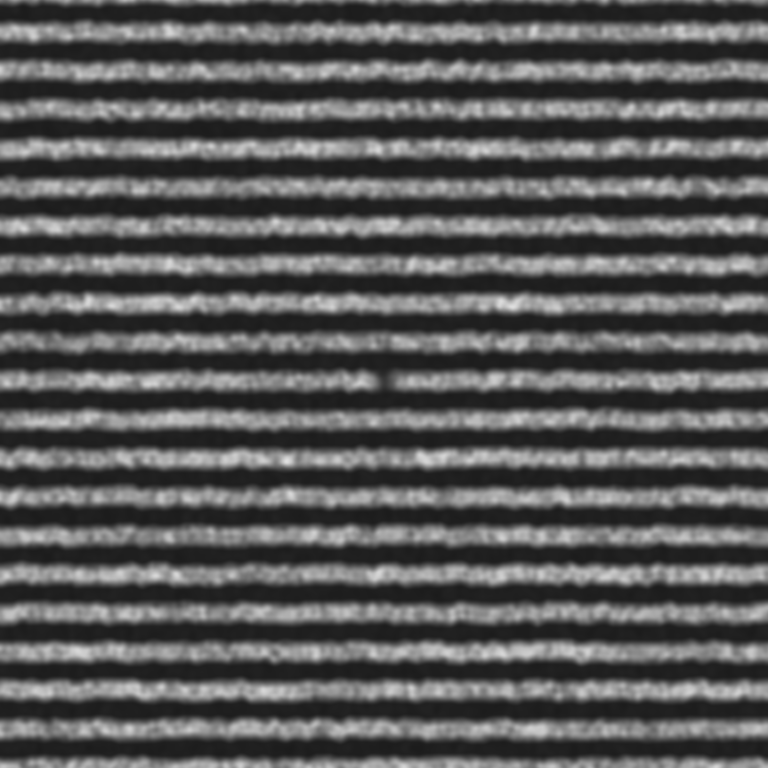
Reproduce this pattern procedurally as a three.js fragment shader.

```glsl
// Soft, grainy pale horizontal lines on near-black, with one small break in the central line.
varying vec2 vUv;

const float PERIOD = 0.0504;                 // spacing between line centres
const float CENTRE_LINE = 0.504;             // height of line number zero
const float CORE = 0.06;                     // half width of the bright core, in periods
const float FADE = 0.38;                     // distance where a line has faded out, in periods
const float DARK = 0.122;
const float BRIGHT = 0.635;
const vec2 GRAIN_SCALE = vec2(95.0, 80.0);   // grain cells across and up
const float GRAIN_GAIN = 0.40;
const float DRIFT_GAIN = 0.10;               // slow brightness change along a line
const float ROW_GAIN = 0.06;                 // brightness change from line to line
const float DARK_GRAIN = 0.03;
const float WOBBLE = 0.09;                   // edge unevenness, in periods
const float BREAK_X = 0.5005;
const float BREAK_WIDTH = 0.0145;
const float BREAK_DEPTH = 0.80;

float hash(vec2 p) {
  vec3 q = fract(vec3(p.xyx) * 0.1031);
  q += dot(q, q.yzx + 33.33);
  return fract((q.x + q.y) * q.z);
}

// Smooth value noise centred on zero
float noise(vec2 p) {
  vec2 cell = floor(p);
  vec2 f = fract(p);
  f = f * f * (3.0 - 2.0 * f);
  float low = mix(hash(cell), hash(cell + vec2(1.0, 0.0)), f.x);
  float high = mix(hash(cell + vec2(0.0, 1.0)), hash(cell + vec2(1.0, 1.0)), f.x);
  return mix(low, high, f.y) - 0.5;
}

// Two layers of grain, the second turned to hide the grid
float grain(vec2 uv) {
  vec2 p = uv * GRAIN_SCALE + 40.0;
  vec2 turned = vec2(0.8 * p.x - 0.6 * p.y, 0.6 * p.x + 0.8 * p.y) + 170.0;
  return 0.6 * noise(p) + 0.5 * noise(turned * 1.25);
}

void main() {
  // Line number and signed distance from its centre
  float y = (vUv.y - CENTRE_LINE) / PERIOD;
  float row = floor(y + 0.5);
  float offset = y - row;
  float speckle = grain(vUv);

  // Soft line profile with slightly uneven edges
  float wobble = WOBBLE * noise(vec2(vUv.x * 70.0 + 13.0, row * 7.0 + 200.0));
  float dist = abs(offset + wobble);
  float line = 1.0 - smoothstep(CORE, FADE, dist);

  // Brightness variation along and between lines
  float drift = noise(vec2(vUv.x * 14.0 + 5.0, row * 5.0 + 300.0));
  float rowTone = hash(vec2(row + 60.0, 17.0)) - 0.5;
  float light = BRIGHT + GRAIN_GAIN * speckle + DRIFT_GAIN * drift + ROW_GAIN * rowTone;

  // Break in the central line
  float across = (vUv.x - BREAK_X) / BREAK_WIDTH;
  float onCentreLine = 1.0 - step(0.5, abs(row));
  line *= 1.0 - BREAK_DEPTH * onCentreLine * exp(-across * across);

  float base = DARK + DARK_GRAIN * speckle;
  gl_FragColor = vec4(vec3(mix(base, light, line)), 1.0);
}
```
